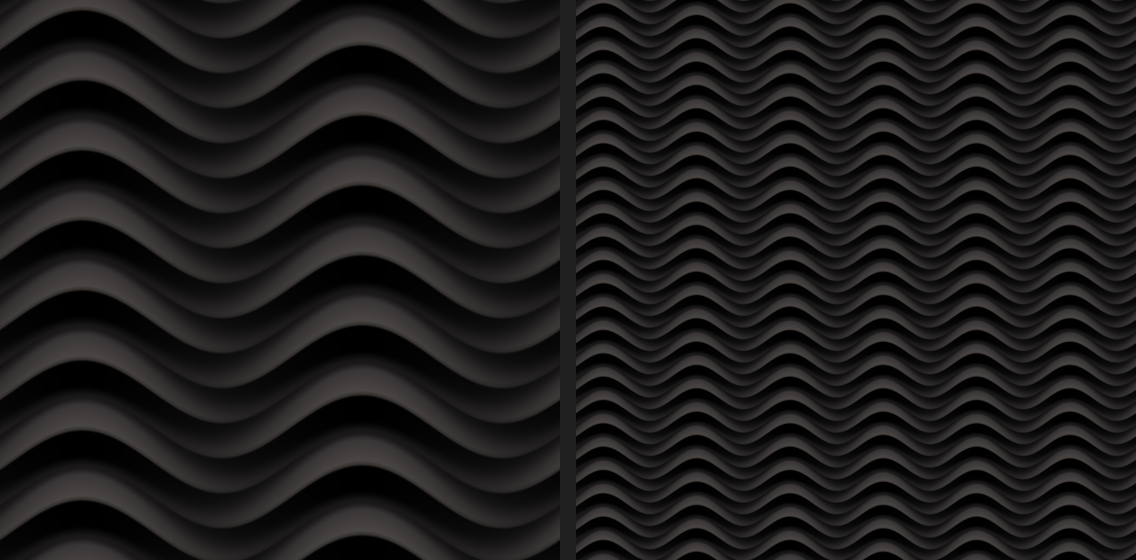
Left, the tile; right, the same tile 3 across and 3 down.
Write a Shadertoy shader that draws this pattern.

```glsl
// Dark stacked ribbons: parallel cosine curves split the canvas into stripes.
// Stripes alternate lit and shadowed, and swap roles at every second crest,
// so a crisp lower lip on one crest melts into a soft fold on the next.

const float TAU = 6.2831853;
const float STRIPES = 16.0;      // even count, so the alternation wraps
const float WAVES = 2.0;         // crests across the canvas
const float AMPLITUDE = 0.056;
const float CREST_X = 0.1465;
const float MID_Y = 0.0775;
const float FOLD_GLOW = 0.1;     // brightness where stripes blend softly

// Stripe coordinate: whole part is the stripe, fraction runs from top to lip.
float stripeCoord(vec2 p) {
    float wave = AMPLITUDE * cos(TAU * WAVES * (p.x - CREST_X));
    return (p.y - MID_Y + wave) * STRIPES;
}

// How strongly a stripe faces the light: 0 in shadow, 1 on a lit crest.
float exposure(float x, float stripe) {
    float side = 1.0 - 2.0 * mod(stripe, 2.0);
    return 0.5 - 0.5 * side * cos(TAU * (x - CREST_X));
}

// Glow at the fold: present at the top when lit, near the lip in shadow.
float foldGlow(float t, float lit) {
    float start = mix(0.65, 0.2, 4.0 * lit * (1.0 - lit));
    return FOLD_GLOW * mix(smoothstep(start, 1.0, t), 1.0, lit);
}

// Brightness across one stripe; t = 0 at its top, 1 at its lower lip.
float ribbonShade(float t, float lit, float edge) {
    float rise = smoothstep(0.0, mix(1.5, 0.25, lit), t);
    float body = pow(lit, 1.2) * (0.1 * rise + 0.11 * t);
    float rim = 1.0 - 0.27 * lit * smoothstep(0.8, 0.91, t);
    float shade = (body + foldGlow(t, lit)) * rim;
    float below = FOLD_GLOW * (1.0 - lit);
    return mix(shade, below, smoothstep(1.0 - edge, 1.0, t));
}

// Cool violet grey at the top of a ribbon, warm grey near its lip.
vec3 ribbonTint(float t) {
    return mix(vec3(1.0, 0.93, 0.96), vec3(1.0, 0.95, 0.91), t);
}

void mainImage(out vec4 fragColor, in vec2 fragCoord) {
    vec2 p = fragCoord / iResolution.xy;
    p.y = 1.0 - p.y;

    float v = stripeCoord(p);
    float t = fract(v);
    float lit = exposure(p.x, floor(v));
    float edge = max(0.1, 1.5 * STRIPES / iResolution.y);

    vec3 color = ribbonShade(t, lit, edge) * ribbonTint(t * lit);
    fragColor = vec4(color, 1.0);
}
```
